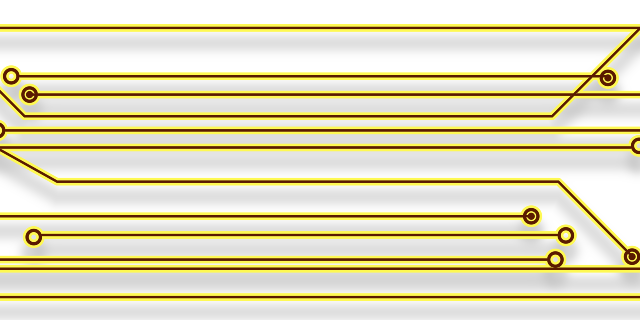
Give the GLSL for this background, as a Shadertoy shader.

```glsl
// Circuit board traces: yellow edged wires and ring pads over soft grey shadows.

// Layout grid: 384 units per canvas height, y measured down from the top
const float GRID_HEIGHT = 384.0;

const vec3 PAPER  = vec3(1.0);
const vec3 YELLOW = vec3(0.995, 0.975, 0.32);
const vec3 BROWN  = vec3(0.35, 0.10, 0.0);

const float CORE_HALF = 1.5;     // half width of the brown core
const float EDGE_HALF = 4.6;     // half width including the yellow border
const float PAD_RADIUS = 8.0;
const vec2  SHADOW_OFFSET = vec2(0.0, 18.0);
const float SHADOW_BLUR = 7.5;

// Straight wires: height, start x, end x
const int WIRE_COUNT = 9;
const vec3 WIRES[WIRE_COUNT] = vec3[](
    vec3(33.5, -40, 810), vec3(91.5, 21, 729), vec3(113.5, 35, 810),
    vec3(156.5, 4, 810), vec3(177, -40, 759), vec3(259.5, -40, 637),
    vec3(282, 48, 671), vec3(311.5, -40, 658), vec3(322.5, -40, 810));

// Ring pads: centre x, centre y, 1 when a dot fills the ring
const int PAD_COUNT = 10;
const vec3 PADS[PAD_COUNT] = vec3[](
    vec3(13.5, 91.5, 0), vec3(729.5, 93.5, 1), vec3(35.5, 113.5, 1),
    vec3(-3.5, 156.5, 0), vec3(767, 175, 0), vec3(758.5, 308, 1),
    vec3(637.5, 259.5, 1), vec3(40.5, 284.5, 0), vec3(679, 282.5, 0),
    vec3(666.5, 311.5, 0));

float segmentDistance(vec2 p, vec2 a, vec2 b) {
    vec2 ap = p - a, ab = b - a;
    return length(ap - ab * clamp(dot(ap, ab) / dot(ab, ab), 0.0, 1.0));
}

// Wire with a level middle and two slanted ends
float bentDistance(vec2 p, vec2 a, vec2 b, vec2 c, vec2 d) {
    return min(segmentDistance(p, b, c),
               min(segmentDistance(p, a, b), segmentDistance(p, c, d)));
}

float straightWire(vec2 p, vec3 wire) {
    return segmentDistance(p, wire.yx, wire.zx);
}

float bottomWire(vec2 p) {
    return abs(p.y - 356.5);
}

float upperBend(vec2 p) {
    return bentDistance(p, vec2(-30, 79.5), vec2(29.5, 139.5),
                        vec2(662.5, 139.5), vec2(768.5, 33.5));
}

float lowerBend(vec2 p) {
    return bentDistance(p, vec2(-30, 163), vec2(68.5, 218),
                        vec2(670, 218), vec2(758, 307));
}

// Distance to the stroke of a ring, with an optional centre dot
float padDistance(vec2 p, vec3 pad) {
    float r = length(p - pad.xy);
    float ring = abs(r - PAD_RADIUS) - 0.5;
    return pad.z > 0.5 ? min(ring, r - 2.8) : ring;
}

float softShadow(float d) {
    float t = max(d, 0.0) / SHADOW_BLUR;
    return exp(-0.5 * t * t);
}

// Antialiased coverage of a stroke
float stroke(float d, float halfWidth, float pixel) {
    return 1.0 - smoothstep(-0.5 * pixel, 0.5 * pixel, d - halfWidth);
}

void mainImage(out vec4 fragColor, in vec2 fragCoord) {
    float pixel = GRID_HEIGHT / iResolution.y;
    vec2 p = vec2(fragCoord.x, iResolution.y - fragCoord.y) * pixel;
    vec2 q = p - SHADOW_OFFSET;

    // Bent wires and the full width bottom wire
    float d = min(bottomWire(p), min(upperBend(p), lowerBend(p)));
    float shade = softShadow(bottomWire(q))
                + softShadow(upperBend(q)) + softShadow(lowerBend(q));

    // Straight wires
    for (int i = 0; i < WIRE_COUNT; i++) {
        d = min(d, straightWire(p, WIRES[i]));
        shade += softShadow(straightWire(q, WIRES[i]));
    }

    // Pads cast a rounder shadow on top of the wire shadows
    for (int i = 0; i < PAD_COUNT; i++) {
        d = min(d, padDistance(p, PADS[i]));
        shade += 1.2 * softShadow(length(q - PADS[i].xy) - 5.0);
    }

    // Overlapping shadows saturate gently
    vec3 color = PAPER * (1.0 - 0.26 * (1.0 - exp(-0.65 * shade)));
    color = mix(color, YELLOW, stroke(d, EDGE_HALF, pixel));
    color = mix(color, BROWN, stroke(d, CORE_HALF, pixel));
    fragColor = vec4(color, 1.0);
}
```
